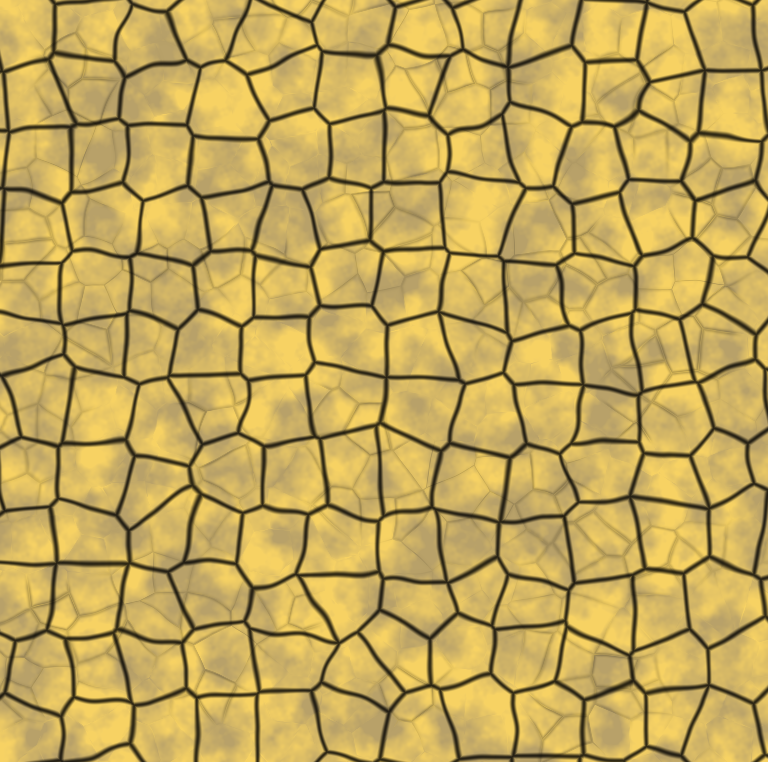
Reproduce this texture procedurally as a WebGL 2 fragment shader.

```glsl
#version 300 es
precision highp float;
// Mottled yellow clay plates split by dark soft joints and faint hairline cracks.

uniform vec2 u_resolution;
out vec4 fragColor;

const float CELLS = 12.0;            // plates along the canvas height
const float PLATE_JITTER = 0.58;     // irregularity of the plate grid
const float WARP_SCALE = 2.1;
const float WARP_AMOUNT = 0.11;
const float JOINT_WIDTH = 0.066;     // soft half width, in plates
const float JOINT_SHADE = 0.20;
const float CRACK_SCALE = 1.6;       // crack cells per plate
const float CRACK_JITTER = 0.9;
const float CRACK_WIDTH = 0.13;
const float CRACK_DEPTH = 0.30;
const float FACET_SHIFT = 0.30;      // mottle offset between crack facets
const float MOTTLE_SCALE = 2.0;
const float MOTTLE_CONTRAST = 2.2;
const vec3 CLAY_DULL = vec3(0.72, 0.63, 0.41);
const vec3 CLAY_BRIGHT = vec3(0.97, 0.825, 0.39);

vec2 hash2(vec2 p) {
    vec3 q = fract(p.xyx * vec3(0.1031, 0.1030, 0.0973));
    q += dot(q, q.yzx + 33.33);
    return fract((q.xx + q.yz) * q.zy);
}

// Smooth two-channel value noise.
vec2 noise2(vec2 p) {
    vec2 i = floor(p), f = fract(p);
    f = f * f * (3.0 - 2.0 * f);
    vec2 low = mix(hash2(i), hash2(i + vec2(1, 0)), f.x);
    vec2 high = mix(hash2(i + vec2(0, 1)), hash2(i + vec2(1, 1)), f.x);
    return mix(low, high, f.y);
}

float mottle(vec2 p) {
    float sum = 0.0, weight = 0.52;
    for (int i = 0; i < 4; i++) {
        sum += weight * (noise2(p).x - 0.5);
        p = mat2(1.6, 1.2, -1.2, 1.6) * p + 7.3;
        weight *= 0.55;
    }
    return sum;
}

vec2 site(vec2 cell, float jitter) {
    return cell + 0.5 + jitter * (hash2(cell) - 0.5);
}

// Cellular noise: x is the distance to the nearest border, yz the cell.
vec3 cellBorder(vec2 p, float jitter) {
    vec2 base = floor(p), nearest = base;
    float best = 1e3;
    for (int y = -1; y <= 1; y++)
    for (int x = -1; x <= 1; x++) {
        vec2 cell = base + vec2(x, y);
        vec2 d = site(cell, jitter) - p;
        if (dot(d, d) < best) {
            best = dot(d, d);
            nearest = cell;
        }
    }
    vec2 a = site(nearest, jitter) - p;
    float border = 1e3;
    for (int y = -2; y <= 2; y++)
    for (int x = -2; x <= 2; x++) {
        if (x == 0 && y == 0) continue;
        vec2 b = site(nearest + vec2(x, y), jitter) - p;
        border = min(border, dot(0.5 * (a + b), normalize(b - a)));
    }
    return vec3(border, nearest);
}

void main() {
    vec2 p = gl_FragCoord.xy / u_resolution.y * CELLS + 20.0;
    float pixel = CELLS / u_resolution.y;
    vec2 warped = p + WARP_AMOUNT * (noise2(p * WARP_SCALE) - 0.5);

    // Hairline cracks, shaded more on one side and present only in patches
    vec3 crack = cellBorder(warped * CRACK_SCALE + 5.0, CRACK_JITTER);
    vec2 facet = hash2(crack.yz + 91.0);
    float seam = smoothstep(0.0, pixel * CRACK_SCALE, crack.x);
    float patches = smoothstep(0.42, 0.72, noise2(p * 0.9 + 40.0).y);
    float falloff = 1.0 - smoothstep(0.0, CRACK_WIDTH, crack.x);
    float crackShade = CRACK_DEPTH * patches * falloff * falloff
                     * mix(0.5, facet.x, seam);

    // Mottled clay, shifted slightly from facet to facet
    vec2 shift = FACET_SHIFT * (facet - 0.5) * seam;
    float tone = 0.53 + MOTTLE_CONTRAST * mottle(p * MOTTLE_SCALE + shift);
    vec3 color = mix(CLAY_DULL, CLAY_BRIGHT, clamp(tone, 0.0, 1.0));
    color *= 1.0 - crackShade;

    // Dark joints between plates
    float joint = cellBorder(warped, PLATE_JITTER).x;
    color *= mix(JOINT_SHADE, 1.0, smoothstep(0.0, JOINT_WIDTH, joint));

    fragColor = vec4(color, 1.0);
}
```
